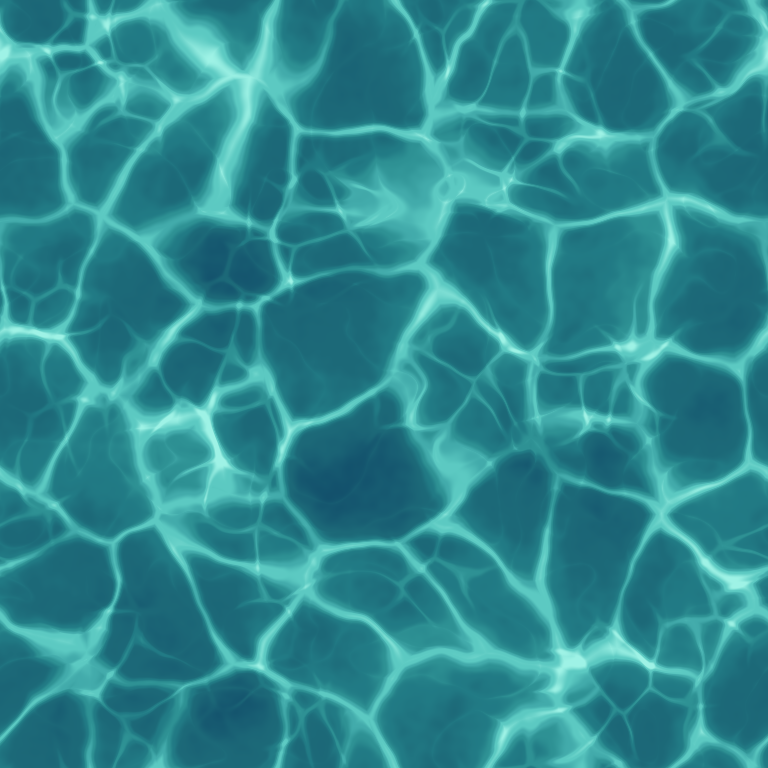
Give the GLSL for this texture, as a three.js fragment shader.

```glsl
varying vec2 vUv;

vec2 hash2(vec2 cell) {
  vec3 p = fract(cell.xyx * vec3(0.1031, 0.1030, 0.0973));
  p += dot(p, p.yzx + 33.33);
  return fract((p.xx + p.yz) * p.zy);
}

// Gradient noise that wraps after a whole number of cells
float corner(vec2 cell, vec2 offset, float period, float seed) {
  float angle = 6.2832 * hash2(mod(cell, period) + seed).x;
  return dot(vec2(cos(angle), sin(angle)), offset);
}

float noise(vec2 uv, float period, float seed) {
  vec2 p = uv * period;
  vec2 i = floor(p), f = p - i;
  vec2 u = f * f * f * (f * (f * 6.0 - 15.0) + 10.0);
  vec2 e = vec2(1.0, 0.0);
  float low = mix(corner(i, f, period, seed), corner(i + e.xy, f - e.xy, period, seed), u.x);
  float high = mix(corner(i + e.yx, f - e.yx, period, seed), corner(i + e.xx, f - e.xx, period, seed), u.x);
  return mix(low, high, u.y);
}

vec2 noise2(vec2 uv, float period, float seed) {
  return vec2(noise(uv, period, seed), noise(uv, period, seed + 57.0));
}

// Wrapped cells: x falls to zero on borders, y falls to zero at junctions
vec2 cellBorders(vec2 uv, float period, float seed) {
  vec2 p = uv * period;
  vec2 base = floor(p);
  vec3 nearest = vec3(9.0);
  for (int y = -2; y <= 2; y++) {
    for (int x = -2; x <= 2; x++) {
      vec2 cell = base + vec2(float(x), float(y));
      float d = length(cell + hash2(mod(cell, period) + seed) - p);
      if (d < nearest.x) nearest = vec3(d, nearest.xy);
      else if (d < nearest.y) nearest = vec3(nearest.x, d, nearest.y);
      else nearest.z = min(nearest.z, d);
    }
  }
  return nearest.yz - nearest.x;
}

// Thin filaments that widen into ribbons and at junctions
float web(vec2 borders, float ribbon) {
  float width = 0.065 + 0.16 * ribbon + 0.13 * exp(-7.0 * borders.y);
  float ratio = borders.x / width;
  return exp(-ratio * ratio);
}

vec3 waterColor(float light) {
  vec3 c = mix(vec3(0.07, 0.31, 0.42), vec3(0.11, 0.41, 0.47), smoothstep(-0.15, 0.2, light));
  c = mix(c, vec3(0.13, 0.48, 0.52), smoothstep(0.2, 0.4, light));
  c = mix(c, vec3(0.18, 0.57, 0.58), smoothstep(0.4, 0.6, light));
  c = mix(c, vec3(0.26, 0.67, 0.67), smoothstep(0.6, 0.8, light));
  c = mix(c, vec3(0.36, 0.79, 0.76), smoothstep(0.8, 1.0, light));
  return mix(c, vec3(0.62, 0.95, 0.90), smoothstep(1.05, 1.5, light));
}

void main() {
  // Bend the surface at several scales
  vec2 uv = vUv + 0.055 * noise2(vUv, 4.0, 3.0) + 0.022 * noise2(vUv, 11.0, 19.0);
  uv += 0.006 * noise2(vUv, 27.0, 31.0);

  // Broad murk and fine mottling of the depth
  float cloud = noise(uv, 4.0, 71.0) + 0.6 * noise(uv, 9.0, 83.0) + 0.25 * noise(uv, 22.0, 97.0);
  float light = 0.19 + 0.38 * cloud + 0.05 * noise(vUv, 60.0, 11.0);

  // Main net of caustics with a soft glow
  float ribbon = smoothstep(0.0, 0.45, noise(vUv, 6.0, 43.0));
  vec2 large = cellBorders(uv, 7.0, 5.0);
  float strength = 0.48 + 0.55 * noise(vUv, 8.0, 151.0);
  light += strength * web(large, ribbon) + 0.30 * exp(-5.0 * large.x);

  // Smaller net showing in patches
  float patches = smoothstep(-0.12, 0.25, noise(vUv, 5.0, 113.0));
  vec2 small = cellBorders(uv + 0.02 * noise2(vUv, 9.0, 61.0), 13.0, 37.0);
  light += patches * (0.30 * web(small, 0.0) + 0.10 * exp(-4.0 * small.x));

  // Wispy streaks, strongest inside the glow
  float ridge = 1.0 - abs(noise(uv + 0.04 * noise2(uv, 7.0, 29.0), 12.0, 131.0)) * 2.2;
  float wisp = pow(clamp(ridge, 0.0, 1.0), 7.0);
  light += wisp * (0.08 + 0.22 * ribbon * exp(-2.5 * large.x));

  // Small glints where filaments meet
  float glint = smoothstep(0.15, 0.4, noise(vUv, 10.0, 171.0));
  light += 0.4 * glint * exp(-9.0 * large.y);

  gl_FragColor = vec4(waterColor(light), 1.0);
}
```
